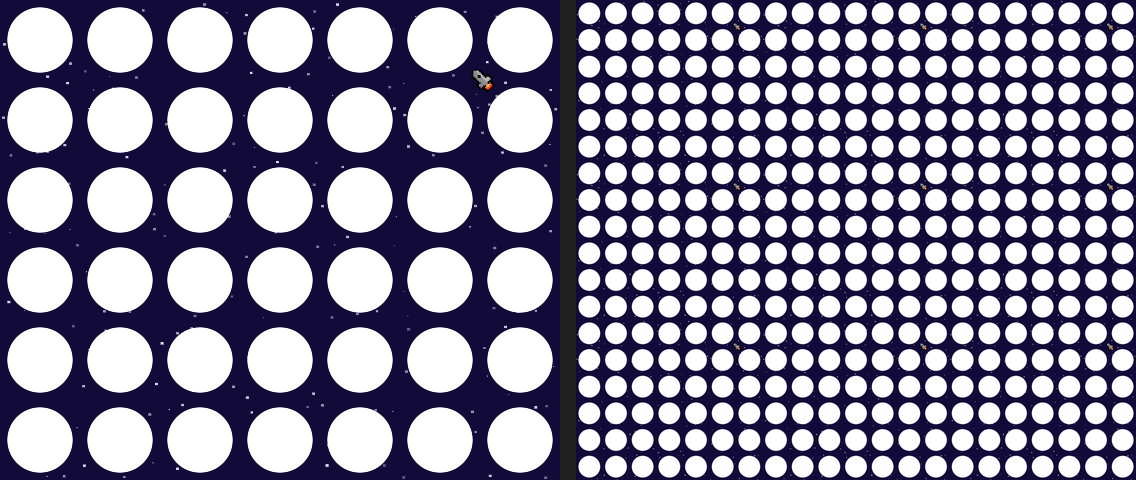
Left: one tile. Right: repeated 3 by 3.
Give the GLSL for this pattern, as a Shadertoy shader.

```glsl
// White discs in a 7 by 6 grid over a night sky with square stars and a tiny pixel rocket.
#define GRID vec2(7.0, 6.0)
#define DISC_RADIUS 0.408
#define SKY vec3(0.07, 0.04, 0.22)
#define STAR_COLOR vec3(0.92, 0.9, 0.97)
#define STARS_PER_CELL 4.0
#define STAR_DENSITY 0.4
#define STAR_SIZE vec2(0.019, 0.016)
#define ROCKET_POS vec2(6.025, 5.006)
#define ROCKET_PIXEL 0.0182
#define ROCKET_OUTLINE 0.02

// Integer hash: three random values in 0..1
vec3 hash3(ivec3 seed) {
    uvec3 v = uvec3(seed) * 1664525u + 1013904223u;
    v.x += v.y * v.z; v.y += v.z * v.x; v.z += v.x * v.y;
    v ^= v >> 16u;
    v.x += v.y * v.z; v.y += v.z * v.x; v.z += v.x * v.y;
    return vec3(v >> 8u) / 16777216.0;
}

float boxDistance(vec2 p, vec2 halfSize) {
    vec2 d = abs(p) - halfSize;
    return length(max(d, 0.0)) + min(max(d.x, d.y), 0.0);
}

float fill(float d, float px) {
    return smoothstep(0.5 * px, -0.5 * px, d);
}

// One optional star per lattice cell, kept clear of the cell border
float starLight(vec2 p, float px) {
    vec2 lattice = p * STARS_PER_CELL;
    ivec2 id = ivec2(mod(floor(lattice), GRID * STARS_PER_CELL));
    vec3 place = hash3(ivec3(id, 3));
    vec3 look = hash3(ivec3(id, 11));
    vec2 offset = (fract(lattice) - mix(vec2(0.1), vec2(0.9), place.xy)) / STARS_PER_CELL;
    float size = look.x < 0.3 ? 0.4 : mix(0.75, 1.0, look.y);
    float d = boxDistance(offset, STAR_SIZE * size);
    return fill(d, px) * mix(0.35, 1.0, look.z) * step(place.z, STAR_DENSITY);
}

// Premultiplied colour of the rocket, snapped to its coarse pixels
vec4 rocket(vec2 p) {
    p = (floor(p / ROCKET_PIXEL) + 0.5) * ROCKET_PIXEL;
    vec2 q = vec2(p.x - p.y, p.x + p.y) * 0.7071; // x runs from nose to flame
    float hull = length(vec2(q.x - clamp(q.x, -0.095, 0.05), q.y)) - 0.047;
    float fins = boxDistance(q - vec2(0.045, 0.0), vec2(0.03, 0.085));
    float flame = boxDistance(q - vec2(0.12, 0.0), vec2(0.025, 0.05));
    float body = min(hull, fins);
    vec3 color = vec3(0.0);
    if (flame < 0.0) {
        float heat = length(q - vec2(0.09, 0.0));
        color = mix(vec3(1.0, 0.9, 0.5), vec3(1.0, 0.2, 0.03), smoothstep(0.01, 0.055, heat));
    }
    if (body < 0.0) color = vec3(q.y > 0.02 ? 0.72 : 0.55);
    if (length(q - vec2(-0.055, 0.0)) < 0.022) color = vec3(0.05); // porthole
    float alpha = step(min(body, flame), ROCKET_OUTLINE);
    return vec4(color, 1.0) * alpha;
}

void mainImage(out vec4 fragColor, in vec2 fragCoord) {
    vec2 p = fragCoord / iResolution.xy * GRID;
    float px = GRID.y / iResolution.y;

    // Sky and stars, with the discs on top
    vec3 color = mix(SKY, STAR_COLOR, starLight(p, px));
    float disc = length(fract(p) - 0.5) - DISC_RADIUS;
    color = mix(color, vec3(1.0), fill(disc, px));

    // Rocket, averaged over 3 by 3 samples to soften its steps
    vec4 ship = vec4(0.0);
    for (int i = 0; i < 9; i++) {
        vec2 jitter = (vec2(i % 3, i / 3) - 1.0) / 3.0 * px;
        ship += rocket(p - ROCKET_POS + jitter) / 9.0;
    }
    color = color * (1.0 - ship.a) + ship.rgb;

    fragColor = vec4(color, 1.0);
}
```
